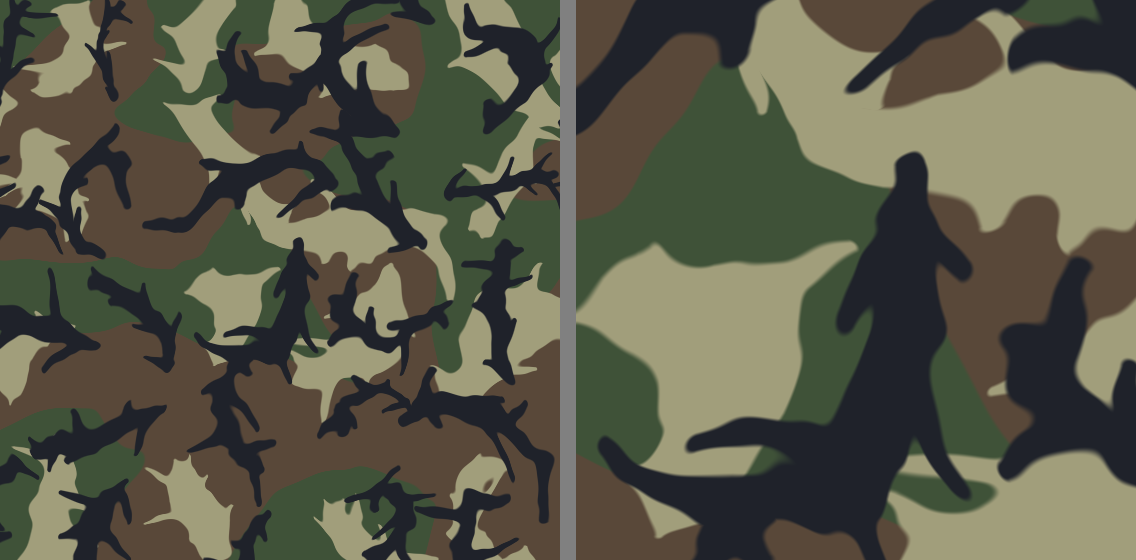
Left, the full canvas; right, a detail of the centre.
This pattern is drawn by a WebGL 1 fragment shader. Its source:

```glsl
precision highp float;
// Woodland camouflage: soft green and brown ground from smoothed cellular noise,
// then tan patches and dark branches, both grown as bent chains of tapered limbs
// scattered one per grid cell, with outlines made ragged by layered sines.
uniform vec2 u_resolution;

const float PI = 3.14159;
const vec3 GREEN = vec3(0.248, 0.322, 0.220);
const vec3 BROWN = vec3(0.348, 0.282, 0.222);
const vec3 TAN   = vec3(0.632, 0.618, 0.482);
const vec3 DARK  = vec3(0.120, 0.133, 0.165);

// Proportions of a branching shape, in units of its grid cell
struct Style {
  float midRadius;   // trunk half width at its middle
  float endRadius;   // trunk half width at its ends
  float twigRadius;  // twig half width at its root
  float tipRadius;   // twig half width at its tip
  float twigReach;   // twig length beyond the trunk
  float blend;       // rounding where limbs meet
};

float hash(vec2 cell, float n) {
  return fract(sin(dot(cell, vec2(127.1, 311.7)) + n * 74.7) * 43758.5);
}

vec2 heading(float angle) {
  return vec2(cos(angle), sin(angle));
}

mat2 rotation(float angle) {
  vec2 h = heading(angle);
  return mat2(h.x, h.y, -h.y, h.x);
}

// Layered sines, each octave turned against the last
vec2 warp(vec2 p, float freq, float amp) {
  for (int i = 0; i < 5; i++) {
    float k = float(i);
    vec2 q = rotation(1.3 * k + 0.4) * p;
    p += amp * sin(freq * q.yx + vec2(1.7, 4.1) * (k + 1.0));
    freq *= 1.9;
    amp *= 0.5;
  }
  return p;
}

float smoothMin(float a, float b, float k) {
  float h = max(k - abs(a - b), 0.0) / k;
  return min(a, b) - 0.25 * h * h * k;
}

// Distance to a segment whose radius changes from ra to rb
float limb(vec2 p, vec2 a, vec2 b, float ra, float rb) {
  vec2 pa = p - a, ba = b - a;
  float h = clamp(dot(pa, ba) / dot(ba, ba), 0.0, 1.0);
  return length(pa - ba * h) - mix(ra, rb, h);
}

// Bent trunk with one twig per segment, on alternating sides
float branch(vec2 p, vec2 cell, Style s) {
  const float SEGMENTS = 6.0;
  const float STEP = 0.19;
  float angle = 2.0 * PI * hash(cell, 1.0);
  float bend = 1.1 * (hash(cell, 2.0) - 0.5);
  float girth = mix(0.45, 1.25, hash(cell, 3.0));
  vec2 pos = -0.5 * SEGMENTS * STEP * heading(angle);
  angle -= 0.5 * (SEGMENTS - 1.0) * bend;
  float side = 1.0, d = 10.0;
  float r0 = s.endRadius;
  for (int i = 0; i < 6; i++) {
    float k = float(i);
    float t = (k + 1.0) / SEGMENTS;
    float r1 = mix(s.endRadius, s.midRadius * girth, sin(PI * t));
    vec2 next = pos + STEP * heading(angle);
    d = smoothMin(d, limb(p, pos, next, r0, r1), s.blend);

    vec2 root = mix(pos, next, hash(cell, k + 10.0));
    float lean = side * mix(0.5, 1.5, hash(cell, k + 20.0));
    float reach = r1 + s.twigReach * (0.25 + hash(cell, k + 30.0));
    vec2 tip = root + reach * heading(angle + lean);
    d = smoothMin(d, limb(p, root, tip, s.twigRadius, s.tipRadius), s.blend);

    pos = next;
    r0 = r1;
    angle += bend;
    side = -side;
  }
  return d;
}

// Nearest branch among the neighbouring cells, as canvas distance
float scatter(vec2 p, float cells, float seed, Style s) {
  vec2 q = p * cells, base = floor(q);
  float d = 10.0;
  for (int y = -1; y <= 1; y++) {
    for (int x = -1; x <= 1; x++) {
      vec2 cell = base + vec2(x, y);
      vec2 id = cell + seed;
      vec2 jitter = 0.4 * (vec2(hash(id, 4.0), hash(id, 5.0)) - 0.5);
      float size = mix(0.7, 1.15, hash(id, 6.0));
      d = min(d, size * branch((q - cell - 0.5 - jitter) / size, id, s));
    }
  }
  return d / cells;
}

// Smoothed cellular noise around zero; loosely alternating values keep it even
float patches(vec2 p) {
  vec2 base = floor(p);
  float total = 0.0, weights = 0.0;
  for (int y = -1; y <= 1; y++) {
    for (int x = -1; x <= 1; x++) {
      vec2 cell = base + vec2(x, y);
      vec2 gap = p - cell - vec2(hash(cell, 7.0), hash(cell, 8.0));
      float weight = exp(-6.0 * dot(gap, gap));
      float value = mix(mod(cell.x + cell.y, 2.0), hash(cell, 9.0), 0.6);
      total += weight * (value - 0.5);
      weights += weight;
    }
  }
  return total / weights;
}

void main() {
  float extent = min(u_resolution.x, u_resolution.y);
  vec2 p = gl_FragCoord.xy / extent;
  float edge = max(0.0016, 0.75 / extent);

  vec2 groundPos = rotation(-0.25) * warp(p, 7.0, 0.04) * vec2(3.0, 5.0) + 20.0;
  float ground = patches(groundPos);
  vec3 color = mix(GREEN, BROWN, smoothstep(-3.0 * edge, 3.0 * edge, ground + 0.01));

  Style patchStyle = Style(0.17, 0.012, 0.085, 0.015, 0.26, 0.10);
  float tanDist = scatter(warp(p + 3.0, 13.0, 0.022), 3.7, 40.0, patchStyle);
  color = mix(TAN, color, smoothstep(-edge, edge, tanDist));

  Style branchStyle = Style(0.095, 0.04, 0.06, 0.024, 0.27, 0.04);
  float darkDist = scatter(warp(p + 7.0, 16.0, 0.016), 4.5, 90.0, branchStyle);
  color = mix(DARK, color, smoothstep(-edge, edge, darkDist));

  gl_FragColor = vec4(color, 1.0);
}
```
